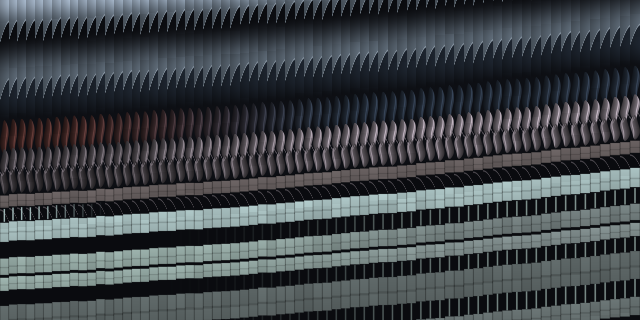
Reproduce this background procedurally as a WebGL 1 fragment shader.

```glsl
precision highp float;
// Rising rows of ribbed metal: about 69 narrow columns, each stepped along a curve.
// Every column repeats one vertical profile: leaning fins, woven petals, then
// tiled strips separated by black slots. Hash noise varies the columns slightly.
uniform vec2 u_resolution;

const float PI = 3.14159265;
const vec3 INK = vec3(0.04, 0.045, 0.06);
const vec3 NAVY = vec3(0.10, 0.125, 0.16);
const vec3 SLATE = vec3(0.30, 0.34, 0.38);
const vec3 HAZE = vec3(0.60, 0.66, 0.73);
const vec3 BROWN = vec3(0.29, 0.17, 0.16);
const vec3 PETAL = vec3(0.46, 0.43, 0.46);
const vec3 TAUPE = vec3(0.40, 0.37, 0.37);
const vec3 ICE = vec3(0.64, 0.73, 0.73);
const vec3 SAGE = vec3(0.57, 0.65, 0.63);
const vec3 STEEL = vec3(0.40, 0.44, 0.44);

float hash(vec2 p) {
  return fract(sin(dot(p, vec2(127.1, 311.7))) * 43758.5453);
}

// Soft mask between a and b
float band(float v, float a, float b, float soft) {
  return smoothstep(a - soft, a + soft, v) - smoothstep(b - soft, b + soft, v);
}

// Soft line centred at c
float line(float v, float c, float halfWidth, float soft) {
  return band(v, c - halfWidth, c + halfWidth, soft);
}

// Depth below a sawtooth edge leaning across each column
float finEdge(float v, float u, float top, float height) {
  return v - top - height * pow(1.0 - u, 1.5);
}

// A swaying tapered petal: mask in x, light across its face in y
vec2 petal(float v, float u, float top, float bottom, float soft) {
  float t = clamp((v - top) / (bottom - top), 0.0, 1.0);
  float side = u - 0.5 - 0.10 * sin(2.0 * PI * t);
  float halfWidth = 0.44 * pow(max(sin(PI * t), 0.0), 0.6);
  float mask = 1.0 - smoothstep(halfWidth - soft, halfWidth + soft, abs(side));
  float inside = step(top, v) * step(v, bottom);
  float light = 0.62 + 0.5 * t * (1.0 - t) + 0.8 * side;
  light += 0.55 * line(side, 0.22, 0.05, soft);
  return vec2(mask * inside, light);
}

// Lay a strip of seamed tiles over the base colour
vec3 tiles(vec3 base, vec3 tint, vec2 cell, vec2 span, float shade, vec2 soft) {
  float t = (cell.y - span.x) / (span.y - span.x);
  float seam = line(abs(cell.x - 0.5), 0.5, 0.05, soft.x);
  float rib = line(t, 0.55, 0.04, soft.y / (span.y - span.x));
  vec3 face = tint * shade * (1.04 - 0.12 * t) * (1.0 - 0.35 * seam - 0.16 * rib);
  return mix(base, face, band(cell.y, span.x, span.y, soft.y));
}

// Thin upright bars inside a dark slot
vec3 bars(vec3 base, vec3 tint, vec2 cell, vec2 span, float strength, vec2 soft) {
  float mask = line(cell.x, 0.5, 0.08, soft.x) * band(cell.y, span.x, span.y, soft.y);
  return mix(base, tint, mask * strength);
}

// Blue-grey sheets ending in two rows of fins
vec3 upperFins(float v, float u, float shade, float soft) {
  float first = finEdge(v, u, 0.07, 0.065);
  float second = finEdge(v, u, 0.25, 0.065);
  vec3 sheet = mix(HAZE, SLATE, smoothstep(0.0, 0.09, v));
  vec3 slope = mix(INK, SLATE * 1.08, smoothstep(0.11, 0.25, v));
  vec3 deep = mix(NAVY, INK, smoothstep(0.30, 0.40, v));
  vec3 color = mix(sheet, slope, smoothstep(-soft, soft, first));
  color = mix(color, deep, smoothstep(-soft, soft, second));
  float glint = line(first, -0.004, 0.002, soft) + line(second, -0.004, 0.002, soft);
  float relief = 0.86 + 0.26 * u;
  return color * relief * shade + 0.16 * glint;
}

// Scallops, brown at the left, above two woven rows of petals
vec3 weave(vec3 base, float v, float u, float x, float shade, vec2 soft) {
  vec3 color = mix(base, INK * 1.3, band(v, 0.37, 0.61, 0.012));
  vec2 scallop = petal(v, u, 0.375, 0.482, soft.x);
  vec3 tint = mix(BROWN, NAVY * 1.5, smoothstep(0.05, 0.55, x));
  color = mix(color, tint * scallop.y * shade, scallop.x);
  vec2 high = petal(v, u, 0.465, 0.547, soft.x);
  vec2 low = petal(v, 1.0 - u, 0.530, 0.607, soft.x);
  float lit = mix(0.72, 1.15, smoothstep(0.05, 0.65, x)) * shade;
  color = mix(color, PETAL * high.y * lit, high.x);
  color = mix(color, PETAL * low.y * lit * 0.82, low.x);
  float knot = line(v, 0.535 + 0.012 * sin(2.0 * PI * u), 0.003, soft.y);
  return mix(color, PETAL * 1.2, knot * 0.5);
}

// Tiled strips and the dark slots between them
vec3 lowerStrips(vec3 base, vec2 cell, float x, float shade, vec2 soft) {
  float right = smoothstep(0.25, 0.85, x);
  vec3 color = mix(base, INK, smoothstep(0.600, 0.615, cell.y));
  color = tiles(color, TAUPE, cell, vec2(0.610, 0.648), shade, soft);
  float hook = line(cell.y, 0.655 + 0.035 * cell.x * cell.x, 0.002, soft.y);
  color = mix(color, PETAL, hook * 0.6);
  color = bars(color, ICE, cell, vec2(0.652, 0.692), 1.0 - smoothstep(0.04, 0.18, x), soft);
  color = tiles(color, ICE, cell, vec2(0.695, 0.755), shade, soft);
  color = bars(color, SAGE, cell, vec2(0.758, 0.805), 0.85 * right, soft);
  color = tiles(color, mix(SAGE, STEEL * 1.1, right), cell, vec2(0.807, 0.858), shade, soft);
  color = tiles(color, mix(SAGE, STEEL * 1.25, right), cell, vec2(0.867, 0.908), shade, soft);
  color = bars(color, SAGE, cell, vec2(0.910, 0.955), 0.8 * right, soft);
  color = tiles(color, STEEL * 0.9, cell, vec2(0.955, 1.042), shade, soft);
  color = bars(color, SAGE, cell, vec2(1.042, 1.098), 0.8 * right, soft);
  return tiles(color, STEEL, cell, vec2(1.098, 1.155), shade, soft);
}

void main() {
  vec2 p = gl_FragCoord.xy / u_resolution;
  // Columns widen gently towards the right
  float position = p.x * (74.0 - 5.0 * p.x);
  float density = 74.0 - 10.0 * p.x;
  float column = floor(position);
  float u = position - column;
  float centre = p.x + (0.5 - u) / density;
  // Step each column along the rising curve
  float jitter = 0.004 * (hash(vec2(column, 3.0)) - 0.5);
  float v = 1.0 - p.y + centre * (0.109 + 0.063 * centre) + jitter;
  float shade = 0.94 + 0.12 * hash(vec2(column, floor(v * 14.0)));
  vec2 soft = 0.7 * vec2(density, 1.0) / u_resolution;
  vec3 color = upperFins(v, u, shade, soft.y);
  color = weave(color, v, u, p.x, shade, soft);
  color = lowerStrips(color, vec2(u, v), p.x, shade, soft);
  gl_FragColor = vec4(color, 1.0);
}
```
